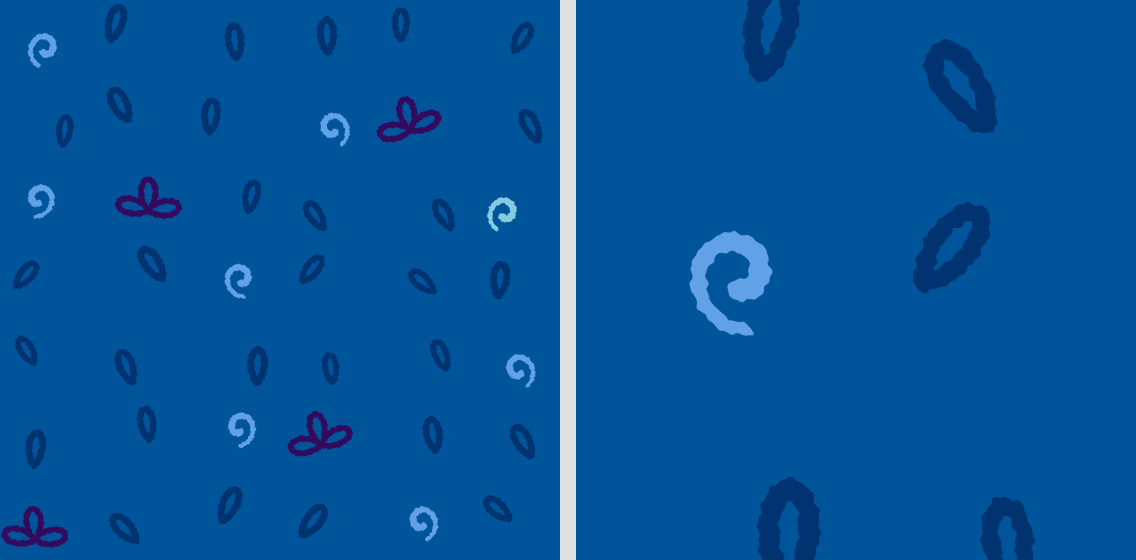
Left, the full canvas; right, a detail of the centre.
A WebGL 1 fragment shader for this pattern:

```glsl
precision highp float;
uniform vec2 u_resolution;

#define GRID vec2(6.0, 7.0)
#define JITTER vec2(0.090, 0.060)
#define SEED_SIZE vec2(0.0135, 0.057)
#define PETAL_SIZE vec2(0.0150, 0.055)
#define SEED_STROKE 0.0060
#define PETAL_STROKE 0.0053
#define WOBBLE 0.0007
#define SEGMENTS 14
#define REACH 0.08

const float PI = 3.14159;
const vec3 BLUE = vec3(0.0, 0.33, 0.60);
const vec3 NAVY = vec3(0.0, 0.20, 0.44);
const vec3 PLUM = vec3(0.20, 0.04, 0.37);
const vec3 SKY = vec3(0.38, 0.63, 0.90);
const vec3 AQUA = vec3(0.52, 0.80, 0.88);

vec2 hash2(vec2 p) {
  vec2 q = vec2(dot(p, vec2(127.1, 311.7)), dot(p, vec2(269.5, 183.3)));
  return fract(sin(q) * 43758.5);
}

vec2 turn(vec2 p, float a) {
  float c = cos(a), s = sin(a);
  return vec2(c * p.x - s * p.y, s * p.x + c * p.y);
}

float segment(vec2 p, vec2 a, vec2 b) {
  vec2 ab = b - a;
  float h = clamp(dot(p - a, ab) / dot(ab, ab), 0.0, 1.0);
  return length(p - a - ab * h);
}

// Right half of a drop: pointed at the origin, round at the top
vec2 dropCurve(float t, vec2 size) {
  float a = PI * t;
  return vec2(size.x * sin(a) * sqrt(abs(sin(0.5 * a))), 0.5 * size.y * (1.0 - cos(a)));
}

float dropOutline(vec2 p, vec2 size, float stroke) {
  p.x = abs(p.x);
  float d = 1.0;
  vec2 a = vec2(0.0);
  for (int i = 1; i <= SEGMENTS; i++) {
    vec2 b = dropCurve(float(i) / float(SEGMENTS), size);
    d = min(d, segment(p, a, b));
    a = b;
  }
  return d - stroke;
}

// Opening spiral whose stroke thins towards the tail
vec2 curlCurve(float t) {
  float a = 6.4 * t - 1.9;
  return (0.008 + 0.025 * t) * vec2(0.9 * cos(a), sin(a));
}

float curl(vec2 p) {
  float d = 1.0;
  vec2 a = curlCurve(0.0);
  for (int i = 1; i <= SEGMENTS; i++) {
    float t = float(i) / float(SEGMENTS);
    vec2 b = curlCurve(t);
    d = min(d, segment(p, a, b) - mix(0.0064, 0.0036, t * t));
    a = b;
  }
  return d;
}

// One upright petal and two side petals with uneven spread
float flower(vec2 p, float uneven) {
  p.y += 0.02;
  float spread = 1.4 + 0.2 * uneven * sign(p.x);
  p.x = abs(p.x);
  if (atan(p.x, p.y) > 0.5 * spread) p = turn(p, spread);
  return dropOutline(p, PETAL_SIZE, PETAL_STROKE);
}

void main() {
  float side = min(u_resolution.x, u_resolution.y);
  vec2 uv = gl_FragCoord.xy / side;
  float pixel = 0.8 / side;
  vec3 color = BLUE;

  // Slightly unsteady hand-drawn edge
  vec2 wobble = sin(uv.yx * 430.0 + 2.0 * sin(uv * 270.0)) + 0.6 * sin(uv.yx * 910.0 + uv * 330.0);
  vec2 pen = uv + WOBBLE * wobble;

  for (int y = -1; y <= 1; y++) {
    for (int x = -1; x <= 1; x++) {
      vec2 cell = floor(uv * GRID) + vec2(float(x), float(y));
      vec2 place = hash2(cell) - 0.5;
      vec2 vary = hash2(cell + 41.0) * 2.0 - 1.0;
      // Skewed count spreads the rarer motifs evenly
      float kind = floor(mod(cell.x - 3.0 * cell.y + 55.5, 11.0));
      float room = kind < 0.5 ? 0.5 : 1.0;
      vec2 p = pen - (cell + 0.5) / GRID - place * JITTER * room;
      if (dot(p, p) > REACH * REACH) continue;

      float d;
      vec3 ink;
      if (kind < 0.5) {
        d = flower(turn(p, 0.3 * vary.x), vary.y);
        ink = PLUM;
      } else if (kind == 4.0 || kind == 10.0) {
        p.x *= vary.y < 0.0 ? -1.0 : 1.0;
        d = curl(turn(p, 0.4 * vary.x));
        ink = cell.x + cell.y > 8.5 ? AQUA : SKY;
      } else {
        float size = 0.97 + 0.11 * vary.y;
        p = turn(p, vary.x * (0.35 + 0.7 * vary.x * vary.x)) / size;
        d = dropOutline(p + vec2(0.0, 0.5 * SEED_SIZE.y), SEED_SIZE, SEED_STROKE) * size;
        ink = NAVY;
      }
      color = mix(color, ink, 1.0 - smoothstep(-pixel, pixel, d));
    }
  }
  gl_FragColor = vec4(color, 1.0);
}
```
